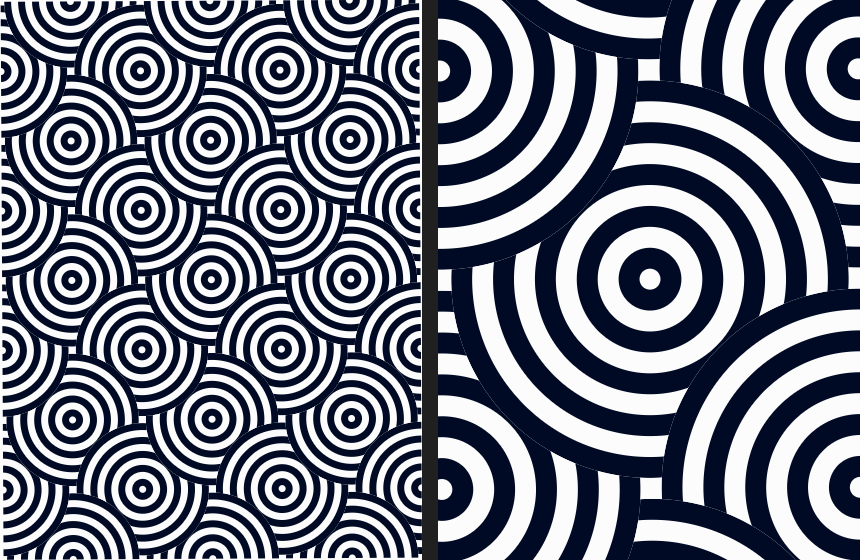
Left: the whole. Right: its middle third, enlarged.
Give the GLSL for this pattern, as a Shadertoy shader.

```glsl
// Interlaced concentric rings: two square lattices of ringed discs, offset by
// half a cell, weave over and under each other by quadrant. Each disc is a
// distance-based stripe; the slightly tilted sheet has a pale surround.

#define PERIOD 0.2491                 // cell size, in canvas heights
#define TILT 0.0052                   // sheet rotation, radians
#define CENTRE vec2(0.0006, 0.0005)   // sheet centre from canvas centre
#define REPEATS vec2(3.0, 4.0)        // cells across and down
#define RING_PITCH 0.1                // ring spacing, in cells
#define LINE_WIDTH 0.05               // white line width, in cells
#define DISC_RADIUS 0.475             // outer dark rim, in cells
#define INK vec3(0.0, 0.04, 0.14)
#define PAPER vec3(0.99)

// Antialiased coverage of a signed distance, negative inside
float coverage(float dist, float pixel) {
    return clamp(0.5 - dist / pixel, 0.0, 1.0);
}

// White amount of the rings; a dot sits at radius zero
float rings(float radius, float pixel) {
    float offset = abs(radius - RING_PITCH * round(radius / RING_PITCH));
    return coverage(offset - 0.5 * LINE_WIDTH, pixel);
}

// Lay a ringed disc over the white amount below it
float layDisc(float below, float radius, float pixel) {
    return mix(below, rings(radius, pixel), coverage(radius - DISC_RADIUS, pixel));
}

float boxDistance(vec2 p, vec2 halfSize) {
    vec2 d = abs(p) - halfSize;
    return max(d.x, d.y);
}

void mainImage(out vec4 fragColor, in vec2 fragCoord) {
    // Cell units around the sheet centre, turned by the tilt
    float pixel = 1.0 / (iResolution.y * PERIOD);
    vec2 p = ((fragCoord - 0.5 * iResolution.xy) / iResolution.y - CENTRE) / PERIOD;
    float c = cos(TILT), s = sin(TILT);
    p = vec2(c * p.x + s * p.y, c * p.y - s * p.x);

    // Nearest disc centre on each lattice
    vec2 toMain = p - round(p);
    vec2 toOffset = fract(p) - 0.5;
    float mainRadius = length(toMain);
    float offsetRadius = length(toOffset);

    // Main discs lie on top along the rising diagonal, below along the falling one
    bool mainOnTop = toMain.x * toMain.y > 0.0;
    float lower = mainOnTop ? offsetRadius : mainRadius;
    float upper = mainOnTop ? mainRadius : offsetRadius;

    float white = layDisc(1.0, lower, pixel);
    white = layDisc(white, upper, pixel);

    // Pale surround outside the sheet
    float sheet = coverage(boxDistance(p, 0.5 * REPEATS), pixel);
    white = mix(1.0, white, sheet);

    fragColor = vec4(mix(INK, PAPER, white), 1.0);
}
```
